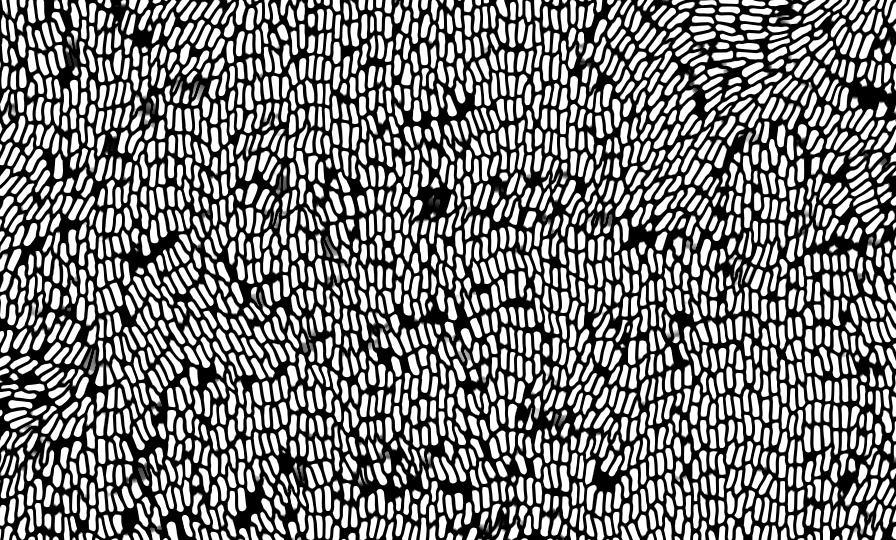
Reproduce this pattern procedurally as a WebGL 2 fragment shader.

```glsl
#version 300 es
precision highp float;
// Densely packed white rods on black, like a layer of aligned cells.
// Rod seeds sit on jittered lattices turned to follow a smooth lean field;
// a soft Voronoi split between the rod axes leaves rounded, evenly spaced bodies.

#define SPACING 0.0162      // distance between rod axes, in canvas heights
#define ASPECT 2.9          // rod pitch along its axis, in spacings
#define HALF_GAP 0.175      // half of the black gap, in spacings
#define MAX_RADIUS 0.46     // widest rod radius, in spacings
#define HALF_AXIS 0.95      // half length of the rod axis, in spacings
#define ROUNDING 13.0       // higher gives squarer corners
#define LAYER_STEP 0.5236   // angle between neighbouring lattices
#define LEAN_JITTER 0.16    // random lean of single rods
#define WOBBLE 0.17         // waviness of the outlines, in spacings
#define ROD_COLOR vec3(1.0)
#define GAP_COLOR vec3(0.0)

uniform vec2 u_resolution;
out vec4 fragColor;

vec2 hash2(vec2 p) {
    vec3 h = fract(p.xyx * vec3(0.1031, 0.1030, 0.0973));
    h += dot(h, h.yzx + 33.33);
    return fract((h.xx + h.yz) * h.zy);
}

// Smooth value noise from -1 to 1
float noise(vec2 p) {
    vec2 cell = floor(p), f = fract(p);
    f = f * f * (3.0 - 2.0 * f);
    float low = mix(hash2(cell).x, hash2(cell + vec2(1, 0)).x, f.x);
    float high = mix(hash2(cell + vec2(0, 1)).x, hash2(cell + 1.0).x, f.x);
    return 2.0 * mix(low, high, f.y) - 1.0;
}

float bump(vec2 p, vec2 center, float radius) {
    vec2 r = (p - center) / radius;
    return exp(-dot(r, r));
}

// Clockwise lean of the rods from vertical: gentle drift plus a few swirls
float leanAt(vec2 p) {
    float lean = 0.04 + 0.38 * noise(p * 3.0 + 17.0) + 0.36 * noise(p * 8.0 + 5.0);
    lean += 1.6 * bump(p, vec2(1.36, 0.96), 0.16);
    lean -= 0.6 * bump(p, vec2(1.43, 0.72), 0.10);
    lean += 0.9 * bump(p, vec2(1.60, 0.65), 0.10);
    lean += 1.0 * bump(p, vec2(0.04, 0.28), 0.08);
    return lean;
}

vec2 axisOf(float lean) { return vec2(sin(lean), cos(lean)); }
vec2 sideOf(vec2 axis) { return vec2(axis.y, -axis.x); }

// Distance to a rod axis of the given half length, centred at the origin
float axisDistance(vec2 p, vec2 axis, float halfLength) {
    float along = dot(p, axis);
    return length(p - axis * clamp(along, -halfLength, halfLength));
}

// Signed distance inside the nearest rod, in spacings
float rodInterior(vec2 p) {
    vec2 point = p / SPACING;
    point += WOBBLE * vec2(noise(point * 0.55), noise(point * 0.55 + 41.0));

    float nearest = 2.0, others = 1e-9;
    float homeLayer = floor(leanAt(p) / LAYER_STEP + 0.5);

    for (int l = -1; l <= 1; l++) {
        float layer = homeLayer + float(l);
        vec2 latticeAxis = axisOf(layer * LAYER_STEP);
        vec2 latticeSide = sideOf(latticeAxis);
        vec2 q = vec2(dot(point, latticeSide), dot(point, latticeAxis));

        for (int i = -2; i <= 2; i++) {
            float column = floor(q.x) + float(i);
            float shift = hash2(vec2(column, layer * 7.0 + 300.0)).x;
            float homeRow = floor(q.y / ASPECT - shift);

            for (int j = -1; j <= 1; j++) {
                vec2 id = vec2(column, homeRow + float(j));
                vec2 random = hash2(id + layer * 61.0) - 0.5;
                vec2 seed = id + 0.5 + vec2(0.0, shift) + random * vec2(0.32, 0.42);
                seed.y *= ASPECT;
                vec2 center = latticeSide * seed.x + latticeAxis * seed.y;

                // Each lattice keeps only the seeds whose lean suits it
                float lean = leanAt(center * SPACING);
                if (floor(lean / LAYER_STEP + 0.5) != layer) continue;

                vec2 axis = axisOf(lean + LEAN_JITTER * 2.0 * random.x);
                float d = axisDistance(point - center, axis, HALF_AXIS + 0.4 * random.y);
                others += exp(-ROUNDING * max(d, nearest));
                nearest = min(d, nearest);
            }
        }
    }
    float second = -log(others) / ROUNDING;
    return min(0.5 * (second - nearest) - HALF_GAP, MAX_RADIUS - nearest);
}

void main() {
    vec2 p = gl_FragCoord.xy / u_resolution.y;
    float pixelsInside = rodInterior(p) * SPACING * u_resolution.y;
    float coverage = clamp(pixelsInside + 0.5, 0.0, 1.0);
    fragColor = vec4(mix(GAP_COLOR, ROD_COLOR, coverage), 1.0);
}
```
